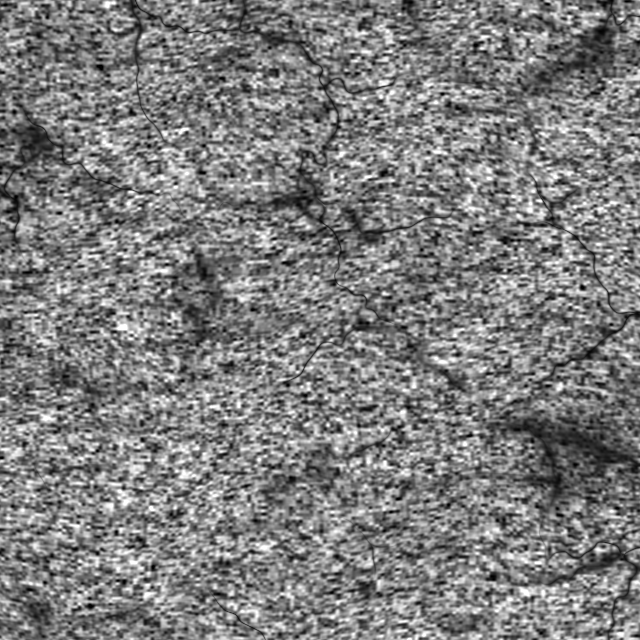
Give the GLSL for this texture, as a Shadertoy shader.

```glsl
// Grey rough stone: fine, slightly horizontal grain over soft mottling, broken by
// ragged dark fissures. Grain is layered value noise bent by sines; the fissures
// are the borders of warped cellular noise, faded in and out by a slow mask.

const float BASE_TONE = 0.515;
const float GRAIN_CONTRAST = 2.05;
const float MOTTLE_CONTRAST = 0.42;
const float STREAK_DEPTH = 0.32;
const float FISSURE_DEPTH = 0.72;
const vec2 FISSURE_CELLS = vec2(3.3, 4.6);
const vec2 GRAIN_WIDE = vec2(115.0, 205.0);
const vec2 GRAIN_FINE = vec2(185.0, 215.0);
const vec2 GRAIN_LONG = vec2(42.0, 180.0);

// Integer hash of a lattice point, two values in 0..1
vec2 hash2(vec2 cell) {
    uvec2 q = uvec2(ivec2(cell) + 4096);
    uint h = q.x * 1597334677u ^ q.y * 3812015801u;
    h = (h ^ (h >> 15)) * 2246822519u;
    h = (h ^ (h >> 13)) * 3266489917u;
    h ^= h >> 16;
    return vec2(float(h & 65535u), float(h >> 16)) / 65535.0;
}

// Smooth value noise, centred on zero
float noise(vec2 p) {
    vec2 cell = floor(p);
    vec2 f = fract(p);
    f = f * f * (3.0 - 2.0 * f);
    float low = mix(hash2(cell).x, hash2(cell + vec2(1, 0)).x, f.x);
    float high = mix(hash2(cell + vec2(0, 1)).x, hash2(cell + vec2(1, 1)).x, f.x);
    return mix(low, high, f.y) - 0.5;
}

float layeredNoise(vec2 p) {
    float sum = 0.0;
    float weight = 0.55;
    for (int i = 0; i < 4; i++) {
        sum += weight * noise(p);
        p = mat2(1.6, 1.2, -1.2, 1.6) * p + 17.3;
        weight *= 0.55;
    }
    return sum;
}

// Gap between the two nearest cell points: zero on cell borders
float cellBorder(vec2 p) {
    vec2 cell = floor(p);
    float nearest = 9.0;
    float second = 9.0;
    for (int y = -1; y <= 1; y++) {
        for (int x = -1; x <= 1; x++) {
            vec2 c = cell + vec2(x, y);
            float d = length(c + hash2(c) - p);
            second = min(second, max(nearest, d));
            nearest = min(nearest, d);
        }
    }
    return second - nearest;
}

// Ragged cracks, strongest towards the upper right
float fissures(vec2 uv) {
    vec2 warp = vec2(layeredNoise(uv * 7.0 + 3.0), layeredNoise(uv * 7.0 + 41.0));
    vec2 ragged = vec2(noise(uv * 55.0), noise(uv * 55.0 + 29.0));
    vec2 p = uv + 0.16 * warp + 0.012 * ragged;
    p.y += 0.35 * p.x;
    float border = cellBorder(p * FISSURE_CELLS + 7.0);
    float width = mix(0.025, 0.12, smoothstep(-0.1, 0.4, noise(uv * 9.0 + 13.0)));
    float line = exp(-pow(border / width, 1.5));
    float presence = layeredNoise(uv * 5.5 + 61.0) + 0.22 * (uv.x + uv.y - 1.0);
    return line * smoothstep(-0.14, 0.16, presence);
}

float grain(vec2 uv) {
    vec2 p = uv;
    p.y += 0.012 * sin(5.0 * uv.x + 2.0 * uv.y) + 0.005 * sin(17.0 * uv.x - 9.0 * uv.y);
    p.x += 0.006 * sin(13.0 * uv.y + 4.0 * uv.x);
    return 0.56 * noise(p * GRAIN_WIDE)
         + 0.46 * noise(p * GRAIN_FINE + 90.0)
         + 0.24 * noise(p * GRAIN_LONG + 35.0);
}

void mainImage(out vec4 fragColor, in vec2 fragCoord) {
    vec2 uv = fragCoord / iResolution.y;

    // Slow mottling, slightly flattened
    float mottle = layeredNoise(uv * vec2(4.5, 7.0) + 23.0)
                 + 0.4 * noise(uv * vec2(24.0, 40.0));
    float tone = BASE_TONE * (1.0 + MOTTLE_CONTRAST * mottle);

    // Short dark streaks along the grain
    vec2 bent = uv + vec2(0.0, 0.02 * sin(6.0 * uv.x + 3.0 * uv.y));
    float streak = smoothstep(0.2, 0.42, noise(bent * vec2(14.0, 62.0) + 50.0));
    tone *= 1.0 - STREAK_DEPTH * streak;

    tone *= 1.0 - FISSURE_DEPTH * fissures(uv);
    float grey = tone * (1.0 + GRAIN_CONTRAST * grain(uv));
    fragColor = vec4(vec3(clamp(grey, 0.0, 1.0)), 1.0);
}
```
